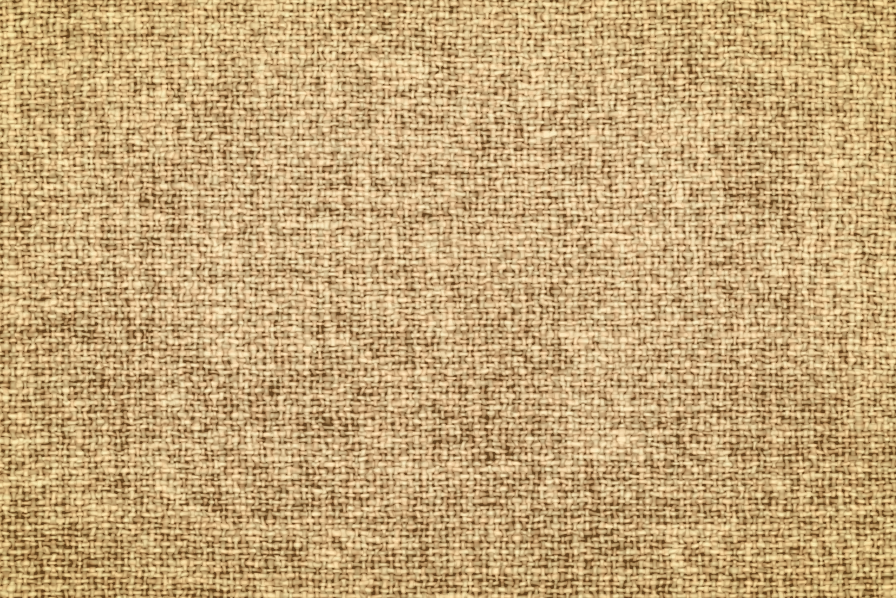
This texture is drawn by a WebGL 2 fragment shader. Its source:

```glsl
#version 300 es
precision highp float;
// Coarse plain-weave burlap: uneven straw-coloured threads with dark gaps between them.

uniform vec2 u_resolution;
out vec4 fragColor;

const float PI = 3.14159265;
const vec2 THREADS = vec2(90.0, 97.0);  // warp and weft threads per canvas height
const int SAMPLES = 3;                  // per axis, for smooth edges

float hash(vec2 p) {
    return fract(sin(dot(p, vec2(127.1, 311.7))) * 43758.5453);
}

float noise(vec2 p) {
    vec2 i = floor(p);
    vec2 f = fract(p);
    f = f * f * (3.0 - 2.0 * f);
    float low = mix(hash(i), hash(i + vec2(1.0, 0.0)), f.x);
    float high = mix(hash(i + vec2(0.0, 1.0)), hash(i + vec2(1.0, 1.0)), f.x);
    return mix(low, high, f.y);
}

float signedNoise(vec2 p) {
    return noise(p) * 2.0 - 1.0;
}

// Thread coordinates: nearly straight, with small kinks at each crossing.
vec2 bendThreads(vec2 p) {
    vec2 q = p * THREADS;
    vec2 drift = vec2(signedNoise(p * 3.0 + 3.7), signedNoise(p * 3.0 + 41.3));
    vec2 kink = vec2(signedNoise(q * 0.7 + 17.0), signedNoise(q * vec2(0.5, 0.8) + 71.0));
    return q + 0.5 * drift + vec2(0.27, 0.2) * kink;
}

// Rounded thread section: 1 on the axis, falling towards both sides.
float threadProfile(float offset, float falloff) {
    return 1.0 - 4.0 * falloff * offset * offset;
}

// Height of the upper thread at each crossing.
float weaveHeight(vec2 q, float weftSwell, float warpSwell) {
    vec2 f = fract(q) - 0.5;
    float crossing = 0.33 * sin(PI * q.x) * sin(PI * q.y);
    float weft = threadProfile(f.y, 1.15 - 0.35 * weftSwell) + crossing;
    float warp = threadProfile(f.x, 0.95 - 0.35 * warpSwell) - crossing - 0.14;
    return max(weft, warp);
}

// Lightness of the cloth, spread over about 0 to 1.
float clothTone(vec2 p) {
    vec2 q = bendThreads(p);
    vec2 cell = floor(q);

    // Every thread varies in thickness and shade along its length.
    float weftSwell = signedNoise(vec2(q.x * 0.12, cell.y + 200.0));
    float warpSwell = signedNoise(vec2(cell.x + 400.0, q.y * 0.12));
    float slub = smoothstep(0.75, 1.0, weftSwell) + smoothstep(0.75, 1.0, warpSwell);

    float tone = 0.53 + 0.82 * (weaveHeight(q, weftSwell, warpSwell) - 0.85);
    tone += 0.08 * weftSwell + 0.06 * warpSwell + 0.07 * slub;

    // Uneven crossings and fibres, then faint broad patches.
    tone += 0.22 * (hash(cell + 33.0) - 0.5);
    tone += 0.16 * signedNoise(q * vec2(1.0, 1.4) + 91.0);
    tone += 0.30 * signedNoise(q * vec2(2.0, 2.4) + 13.0);
    tone += 0.045 * signedNoise(p * vec2(7.0, 10.0) + 29.0);
    tone += 0.04 * signedNoise(p * vec2(22.0, 30.0) + 57.0);
    return tone + 0.14 * (p.y - 0.5);
}

// Straw ramp from deep gaps to sunlit fibre.
vec3 strawColor(float t) {
    vec3 color = mix(vec3(0.38, 0.25, 0.11), vec3(0.44, 0.31, 0.15), smoothstep(-0.2, 0.02, t));
    color = mix(color, vec3(0.58, 0.44, 0.26), clamp((t - 0.02) / 0.11, 0.0, 1.0));
    color = mix(color, vec3(0.69, 0.56, 0.38), clamp((t - 0.13) / 0.17, 0.0, 1.0));
    color = mix(color, vec3(0.80, 0.69, 0.50), clamp((t - 0.30) / 0.25, 0.0, 1.0));
    color = mix(color, vec3(0.92, 0.82, 0.63), clamp((t - 0.55) / 0.24, 0.0, 1.0));
    return mix(color, vec3(0.98, 0.91, 0.73), smoothstep(0.79, 1.15, t));
}

void main() {
    // Average the tone over the pixel.
    float tone = 0.0;
    for (int y = 0; y < SAMPLES; y++) {
        for (int x = 0; x < SAMPLES; x++) {
            vec2 jitter = (vec2(x, y) + 0.5) / float(SAMPLES) - 0.5;
            tone += clothTone((gl_FragCoord.xy + jitter) / u_resolution.y);
        }
    }
    tone /= float(SAMPLES * SAMPLES);

    // Edges are warmer and a little darker; some fibres lean to red.
    vec2 uv = gl_FragCoord.xy / u_resolution;
    float edge = smoothstep(0.25, 0.75, length(uv - 0.5));
    vec3 color = strawColor(tone - 0.04 * edge);
    color *= mix(vec3(1.01, 1.0, 1.02), vec3(1.0, 0.99, 0.90), edge);
    float tint = signedNoise(gl_FragCoord.xy / u_resolution.y * THREADS * 1.1 + 150.0);
    color *= 1.0 + 0.03 * tint * vec3(0.6, -0.6, -1.0);
    fragColor = vec4(clamp(color, 0.0, 1.0), 1.0);
}
```
